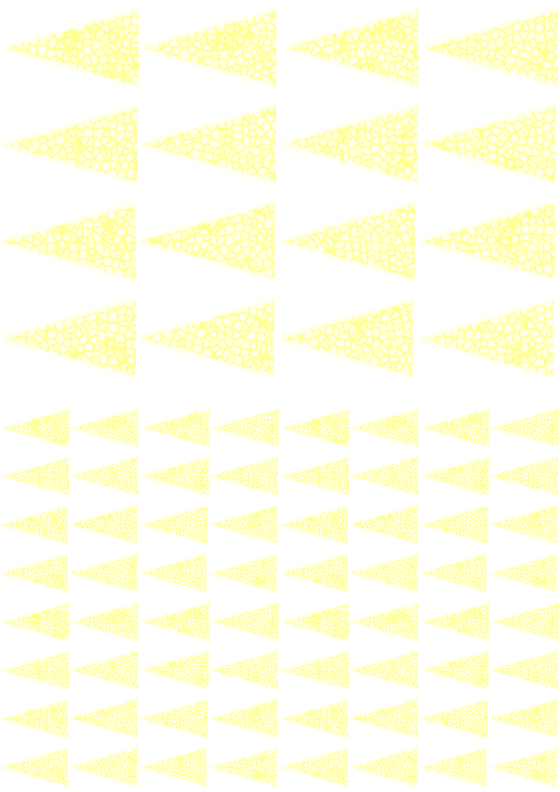
Top, the tile; bottom, the same tile 2 across and 2 down.
Write a Shadertoy shader that draws this pattern.

```glsl
// Four by four pale yellow pennants pointing left, filled with a cracked cell network on white.

const vec2 GRID = vec2(72.0, 48.0);   // network cells across the canvas
const vec2 TILE = vec2(18.0, 12.0);   // network cells per pennant tile

// Two random values in 0..1 from an integer lattice point
vec2 hash2(vec2 cell, uint seed) {
    uvec2 v = uvec2(cell) * 1664525u + uvec2(1013904223u + seed * 747796405u);
    v.x += v.y * 1664525u;
    v.y += v.x * 1664525u;
    v ^= v >> 16u;
    v.x += v.y * 1664525u;
    v.y += v.x * 1664525u;
    v ^= v >> 16u;
    return vec2(v & 65535u) / 65535.0;
}

// Value noise that wraps after the given period
float wrapNoise(vec2 p, vec2 period, uint seed) {
    vec2 i = floor(p), f = fract(p);
    f = f * f * (3.0 - 2.0 * f);
    float a = hash2(mod(i, period), seed).x;
    float b = hash2(mod(i + vec2(1, 0), period), seed).x;
    float c = hash2(mod(i + vec2(0, 1), period), seed).x;
    float d = hash2(mod(i + vec2(1, 1), period), seed).x;
    return mix(mix(a, b, f.x), mix(c, d, f.x), f.y);
}

// Offset from p to the seed point of a lattice cell
vec2 seedOffset(vec2 cell, vec2 p) {
    return cell + hash2(mod(cell, GRID), 1u) - p;
}

// Distance to the nearest cell wall, with slightly rounded corners
float wallDistance(vec2 p) {
    vec2 base = floor(p), nearCell = base, nearest = vec2(9.0);
    for (int y = -1; y <= 1; y++)
    for (int x = -1; x <= 1; x++) {
        vec2 cell = base + vec2(x, y);
        vec2 r = seedOffset(cell, p);
        if (dot(r, r) < dot(nearest, nearest)) {
            nearest = r;
            nearCell = cell;
        }
    }
    float sum = 0.0;
    for (int y = -2; y <= 2; y++)
    for (int x = -2; x <= 2; x++) {
        if (x == 0 && y == 0) continue;
        vec2 r = seedOffset(nearCell + vec2(x, y), p);
        float wall = dot(0.5 * (nearest + r), normalize(r - nearest));
        sum += exp(-26.0 * wall);
    }
    return max(-log(sum) / 26.0, 0.0);
}

void mainImage(out vec4 fragColor, in vec2 fragCoord) {
    vec2 p = fragCoord / iResolution.xy * GRID;
    float aa = GRID.y / iResolution.y;

    // Pennant outline, nudged a little in each tile
    vec2 tile = floor(p / TILE);
    vec2 q = p - tile * TILE;
    vec2 nudge = hash2(tile, 7u) - 0.5;
    float shift = 0.4 * nudge.x + 0.14 * (tile.y - 1.5);
    float along = q.x - 0.3 - shift;
    float side = 0.96 * (0.272 * along - abs(q.y - 6.1 - 0.15 * nudge.y));
    float ends = smoothstep(-0.15, 0.1, along)
               * (1.0 - smoothstep(-0.5 * aa, 0.5 * aa, along - 17.2));

    // Thin cell walls in a soft glow, thickened in blotches
    float blotch = wrapNoise(p * 0.5, GRID * 0.5, 3u);
    float fine = wrapNoise(p * 2.0, GRID * 2.0, 5u);
    float heavy = smoothstep(0.55, 0.95, blotch * 0.65 + fine * 0.35);
    float d = wallDistance(p);
    float width = 0.1 + 0.08 * fine + 0.2 * heavy;
    float ink = 0.25 * exp(-pow(d / width, 2.0)) + 0.14 * exp(-3.5 * d)
              + 0.035 + 0.1 * heavy;

    // Feathered slanted sides with a faint halo
    float body = smoothstep(-0.15, 0.25, side + 0.25 * (fine - 0.5));
    float halo = 0.09 * exp(-pow(max(0.3 - side, 0.0) / 0.65, 2.0)) * (0.6 + 0.8 * fine);
    float yellow = min(mix(halo, max(ink, halo * 0.6), body), 0.46) * ends;

    fragColor = vec4(1.0, 1.0, 1.0 - yellow, 1.0);
}
```
